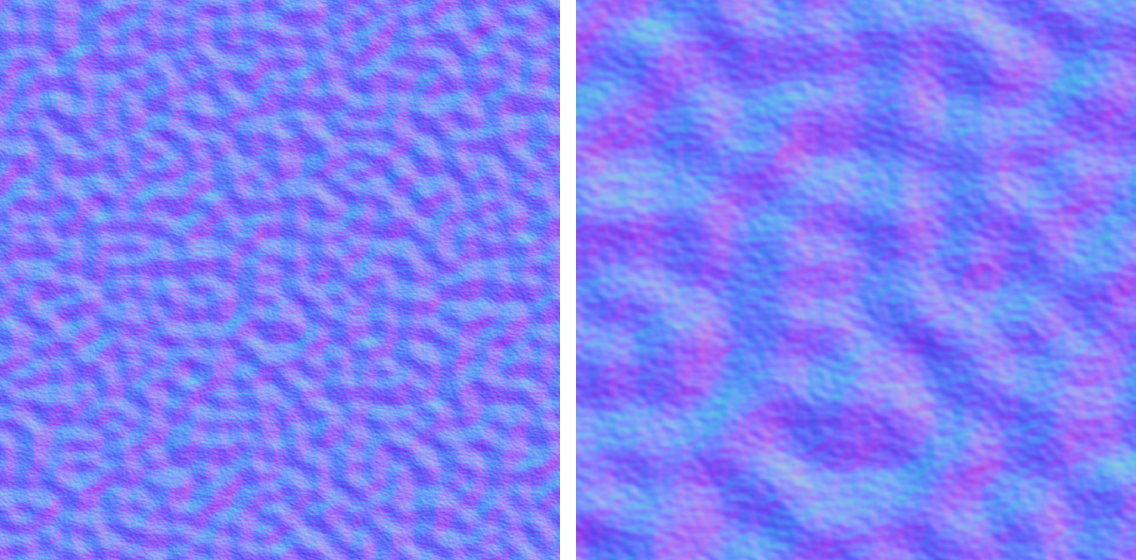
Left: the whole. Right: its middle third, enlarged.
Give the GLSL for this texture map, as a WebGL 2 fragment shader.

```glsl
#version 300 es
precision highp float;
// Tangent-space normal map of a softly dimpled, finely grained surface.
// Slopes of gradient noise are found analytically: one broad layer makes
// the bumps, two fine layers make the grain; the sum is packed as a normal.

uniform vec2 u_resolution;
out vec4 fragColor;

// Integer hash of a lattice cell, from 0 to 1
float hash(vec2 cell, uint seed) {
    uvec2 q = uvec2(ivec2(cell) + 4096);
    uint h = q.x * 1597334673u ^ q.y * 3812015801u ^ seed * 2798796415u;
    h = (h ^ (h >> 16)) * 2146121005u;
    h = (h ^ (h >> 15)) * 2221713035u;
    return float((h ^ (h >> 16)) >> 8) / 16777216.0;
}

// Random unit direction at a lattice point
vec2 direction(vec2 cell, uint seed) {
    float angle = 6.28319 * hash(cell, seed);
    return vec2(cos(angle), sin(angle));
}

// Derivative of gradient noise, per lattice cell
vec2 noiseSlope(vec2 p, uint seed) {
    vec2 cell = floor(p);
    vec2 f = p - cell;
    vec2 blend = f * f * f * (f * (f * 6.0 - 15.0) + 10.0);
    vec2 rate = 30.0 * f * f * (1.0 - f) * (1.0 - f);
    vec2 right = vec2(1.0, 0.0);
    vec2 up = vec2(0.0, 1.0);

    vec2 ga = direction(cell, seed);
    vec2 gb = direction(cell + right, seed);
    vec2 gc = direction(cell + up, seed);
    vec2 gd = direction(cell + 1.0, seed);
    float a = dot(ga, f);
    float b = dot(gb, f - right);
    float c = dot(gc, f - up);
    float d = dot(gd, f - 1.0);

    vec2 blended = mix(mix(ga, gb, blend.x), mix(gc, gd, blend.x), blend.y);
    return blended
        + rate * vec2(mix(b - a, d - c, blend.y), mix(c - a, d - b, blend.x));
}

void main() {
    vec2 uv = gl_FragCoord.xy / min(u_resolution.x, u_resolution.y);

    // Broad bumps, a little wider than tall
    vec2 slope = noiseSlope(uv * vec2(25.0, 27.0), 1u) * vec2(0.26, 0.28);

    // Fine grain: short slanted fibres, then a crisper speckle
    vec2 slanted = uv + vec2(0.0, 0.2 * uv.x);
    slope += noiseSlope(slanted * vec2(105.0, 150.0), 2u) * vec2(0.09, 0.11);
    slope += noiseSlope(uv * vec2(180.0, 205.0), 3u) * vec2(0.09, 0.10);

    // Pack the unit normal into colour
    vec3 normal = normalize(vec3(-slope, 1.0));
    fragColor = vec4(normal * 0.5 + vec3(0.496, 0.496, 0.492), 1.0);
}
```
